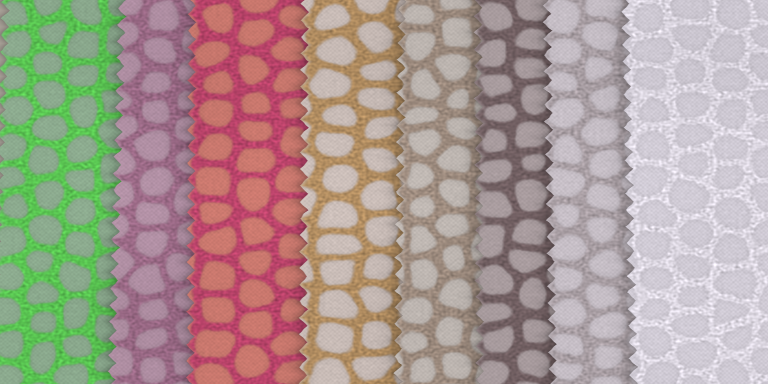
Give the GLSL for this texture, as a Shadertoy shader.

```glsl
const float ROW_PITCH = 0.085;
const float TOOTH_PITCH = 0.043;
const float TOOTH_DEPTH = 0.021;

vec2 hash2(vec2 p) {
    p = vec2(dot(p, vec2(127.1, 311.7)), dot(p, vec2(269.5, 183.3)));
    return fract(sin(p) * 43758.55);
}

float gradientDot(vec2 cell, vec2 corner, vec2 f) {
    return dot(hash2(cell + corner) * 2.0 - 1.0, f - corner);
}

float gradientNoise(vec2 p) {
    vec2 i = floor(p), f = p - i;
    vec2 u = f * f * (3.0 - 2.0 * f);
    float low = mix(gradientDot(i, vec2(0, 0), f), gradientDot(i, vec2(1, 0), f), u.x);
    float high = mix(gradientDot(i, vec2(0, 1), f), gradientDot(i, vec2(1, 1), f), u.x);
    return mix(low, high, u.y);
}

float smoothMin(float a, float b, float k) {
    float h = max(k - abs(a - b), 0.0) / k;
    return min(a, b) - 0.25 * h * h * k;
}

// Jittered centre, with alternate columns staggered
vec2 cellCentre(vec2 cell, float seed) {
    vec2 jitter = (hash2(cell + seed * 17.0) - 0.5) * vec2(0.34, 0.5);
    float stagger = mod(cell.x, 2.0) < 0.5 ? -0.2 : 0.2;
    return cell + 0.5 + jitter + vec2(0.0, stagger);
}

// Signed distance inside rounded Voronoi pebbles, in cell units
float pebbleDistance(vec2 q, float seed) {
    vec2 home = floor(q), nearest = home;
    float best = 1e5;
    for (int y = -1; y <= 1; y++)
    for (int x = -1; x <= 1; x++) {
        vec2 cell = home + vec2(x, y);
        vec2 r = cellCentre(cell, seed) - q;
        if (dot(r, r) < best) {
            best = dot(r, r);
            nearest = cell;
        }
    }
    vec2 centre = cellCentre(nearest, seed) - q;
    float border = 1.0;
    for (int y = -1; y <= 1; y++)
    for (int x = -1; x <= 1; x++) {
        if (x == 0 && y == 0) continue;
        vec2 other = cellCentre(nearest + vec2(x, y), seed) - q;
        float d = dot(0.5 * (centre + other), normalize(other - centre));
        border = smoothMin(border, d, 0.22);
    }
    return border - 0.075 - 0.07 * hash2(nearest + seed).x;
}

// Raised grainy yarn around flat, finely woven pebbles
vec3 fabric(vec2 p, vec2 q, vec3 yarn, vec3 spot, float seed, float pixel) {
    q += 0.13 * vec2(gradientNoise(q * 1.7 + seed), gradientNoise(q * 1.7 + seed + 31.0));
    float d = pebbleDistance(q, seed) + 0.025 * gradientNoise(p * 90.0);
    float soft = 0.02 + pixel / ROW_PITCH;
    float inside = smoothstep(-soft, soft, d);
    float grain = gradientNoise(p * vec2(105.0, 140.0) + seed * 9.0);
    float weave = sin(p.x * 560.0) * sin(p.y * 610.0);
    vec3 ground = yarn * (1.0 + 0.30 * grain);
    vec3 pebble = spot * (1.0 + 0.025 * weave + 0.07 * grain);
    pebble *= 1.0 - 0.07 * exp(-max(d, 0.0) * 18.0);
    return mix(ground, pebble, inside);
}

// Adds one strip, lying over everything to its right and shading what it covers
void layStrip(inout vec3 color, vec2 p, float bottomX, float topX, vec2 columns,
              vec3 yarn, vec3 spot, float seed, float pixel) {
    float u = p.x - mix(bottomX, topX, p.y);
    if (u < -0.14) return;
    float tooth = abs(fract(p.y / TOOTH_PITCH + seed * 0.37) - 0.5) * 2.0;
    float fray = 0.006 * gradientNoise(vec2(p.y * 80.0, seed));
    float cut = u - (tooth - 0.5) * TOOTH_DEPTH - fray;

    color *= 1.0 - 0.26 * exp(min(cut, 0.0) / 0.018);
    vec2 q = vec2((u - columns.x) / columns.y + 0.5, p.y / ROW_PITCH);
    vec3 cloth = fabric(p, q, yarn, spot, seed, pixel);
    float rim = 1.0 - smoothstep(0.0, 0.014, cut);
    cloth = mix(cloth, spot * 1.03, 0.45 * rim);
    color = mix(color, cloth, smoothstep(-pixel, pixel, cut));
}

void mainImage(out vec4 fragColor, in vec2 fragCoord) {
    float pixel = 1.0 / iResolution.y;
    vec2 p = fragCoord * pixel;
    p.x *= 2.0 * iResolution.y / iResolution.x;
    vec3 color = vec3(0.70, 0.67, 0.63);

    // Green, lilac, rose, gold
    layStrip(color, p, -0.02, 0.015, vec2(0.03, 0.090), vec3(0.35, 0.77, 0.32), vec3(0.55, 0.67, 0.56), 1.0, pixel);
    layStrip(color, p, 0.290, 0.318, vec2(0.10, 0.095), vec3(0.60, 0.41, 0.52), vec3(0.69, 0.56, 0.64), 2.0, pixel);
    layStrip(color, p, 0.495, 0.500, vec2(0.062, 0.100), vec3(0.72, 0.26, 0.41), vec3(0.79, 0.47, 0.43), 3.0, pixel);
    layStrip(color, p, 0.789, 0.794, vec2(0.08, 0.112), vec3(0.68, 0.54, 0.37), vec3(0.78, 0.73, 0.71), 4.0, pixel);

    // Beige, dark mauve, silver, white
    layStrip(color, p, 1.036, 1.047, vec2(0.055, 0.090), vec3(0.61, 0.54, 0.49), vec3(0.75, 0.72, 0.70), 5.0, pixel);
    layStrip(color, p, 1.250, 1.245, vec2(0.042, 0.095), vec3(0.44, 0.37, 0.38), vec3(0.66, 0.61, 0.62), 6.0, pixel);
    layStrip(color, p, 1.440, 1.424, vec2(0.045, 0.095), vec3(0.65, 0.61, 0.63), vec3(0.77, 0.74, 0.77), 7.0, pixel);
    layStrip(color, p, 1.650, 1.628, vec2(0.065, 0.100), vec3(0.86, 0.84, 0.88), vec3(0.81, 0.79, 0.83), 8.0, pixel);

    // Broad uneven light
    color *= 1.0 + 0.05 * gradientNoise(p * 3.0) + 0.025 * (0.5 - abs(p.y - 0.45));
    fragColor = vec4(clamp(color, 0.0, 1.0), 1.0);
}
```
